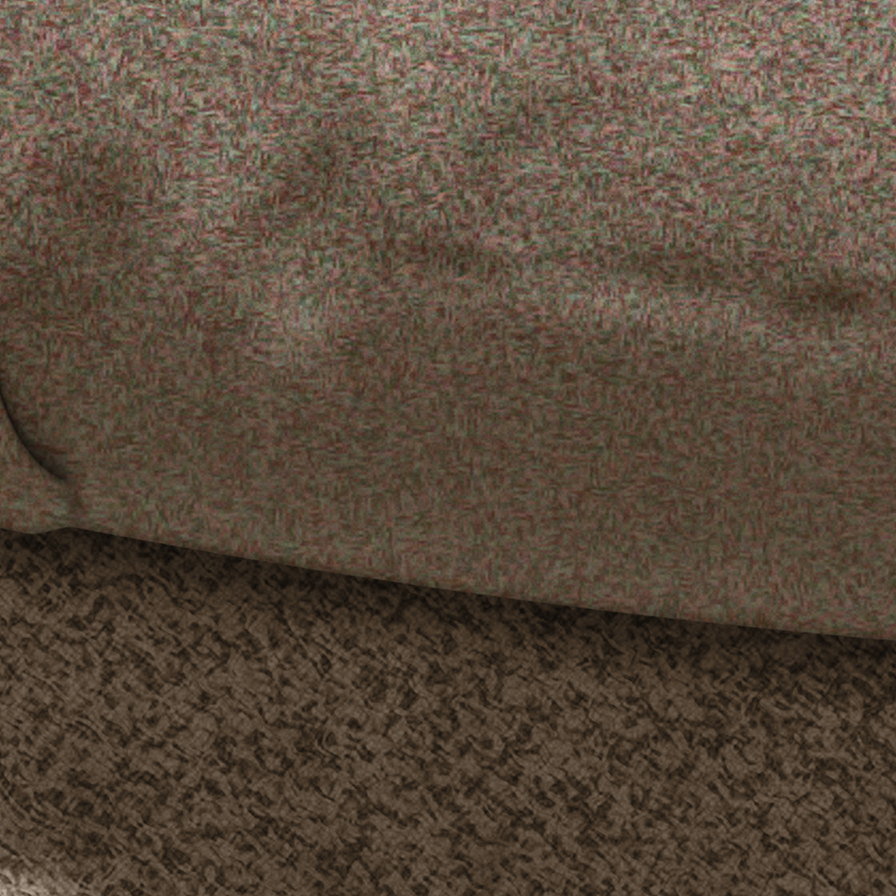
Reproduce this texture procedurally as a WebGL 1 fragment shader.

```glsl
precision highp float;
uniform vec2 u_resolution;

#define THREADS 270.0
#define WEAVE 120.0
#define GRAIN 0.50
#define TINT 0.26
#define CARPET_LIGHT 0.225
#define WARMTH vec3(0.060, 0.0, -0.060)

float hash(vec2 p) {
  vec3 q = fract(vec3(p.xyx) * 0.1031);
  q += dot(q, q.yzx + 33.33);
  return fract((q.x + q.y) * q.z);
}

float noise(vec2 p) {
  vec2 i = floor(p), f = fract(p);
  f = f * f * (3.0 - 2.0 * f);
  return mix(mix(hash(i), hash(i + vec2(1.0, 0.0)), f.x),
             mix(hash(i + vec2(0.0, 1.0)), hash(i + 1.0), f.x), f.y);
}

float fbm(vec2 p) {
  float sum = 0.0, amp = 0.5;
  for (int i = 0; i < 4; i++) {
    sum += amp * noise(p);
    p = p * 2.03 + 17.1;
    amp *= 0.5;
  }
  return sum;
}

// Soft tilted ellipse, used for dents and raised folds
float dent(vec2 p, vec2 center, vec2 radius, float angle) {
  vec2 d = p - center;
  float c = cos(angle), s = sin(angle);
  d = vec2(c * d.x + s * d.y, c * d.y - s * d.x) / radius;
  return exp(-dot(d, d));
}

// Mixed upright and lying fibres, centred on zero
float fibres(vec2 p, float seed) {
  vec2 q = p + 0.006 * vec2(noise(p * 40.0), noise(p * 40.0 + 9.0));
  float upright = noise(q * THREADS * vec2(1.0, 0.55) + seed);
  float lying = noise(q * THREADS * vec2(0.5, 1.0) + seed + 71.0);
  float pick = smoothstep(0.3, 0.7, noise(p * vec2(60.0, 80.0) + 5.0));
  return mix(upright, lying, pick) - 0.5;
}

float cushionEdge(float x) {
  return 0.4277 - 0.201 * x + 0.0583 * x * x - 0.017 * (1.0 - smoothstep(0.03, 0.085, x));
}

float cushionShade(vec2 p) {
  float s = 0.275 + 0.155 * smoothstep(0.52, 0.98, p.y);
  s += 0.030 * smoothstep(0.45, 0.95, p.x) * smoothstep(0.5, 0.75, p.y);
  // Hollows
  s -= 0.085 * dent(p, vec2(0.11, 0.80), vec2(0.08, 0.06), -0.7);
  s -= 0.050 * dent(p, vec2(0.03, 0.68), vec2(0.09, 0.08), 0.0);
  s -= 0.100 * dent(p, vec2(0.36, 0.82), vec2(0.10, 0.045), 0.75);
  s -= 0.080 * dent(p, vec2(0.59, 0.87), vec2(0.10, 0.035), 0.35);
  s -= 0.090 * dent(p, vec2(0.51, 0.715), vec2(0.07, 0.022), -0.1);
  s -= 0.075 * dent(p, vec2(0.76, 0.70), vec2(0.12, 0.025), -0.1);
  s -= 0.090 * dent(p, vec2(0.93, 0.665), vec2(0.07, 0.025), 0.15);
  // Ridges
  s += 0.080 * dent(p, vec2(0.33, 0.66), vec2(0.05, 0.07), -0.3);
  s += 0.050 * dent(p, vec2(0.24, 0.78), vec2(0.05, 0.08), -0.4);
  s += 0.060 * dent(p, vec2(0.57, 0.725), vec2(0.035, 0.013), -0.15);
  s += 0.080 * dent(p, vec2(0.70, 0.66), vec2(0.16, 0.025), -0.12);
  s += 0.050 * dent(p, vec2(0.95, 0.61), vec2(0.12, 0.03), -0.1);
  s += 0.045 * dent(p, vec2(0.46, 0.96), vec2(0.06, 0.12), 0.0);
  return s + 0.09 * (fbm(p * vec2(9.0, 14.0)) - 0.47) * smoothstep(0.4, 0.8, p.y);
}

vec3 cushion(vec2 p, float edge) {
  float s = cushionShade(p);
  // Side pillow and the crease behind it
  float crease = p.y - (0.445 + 0.115 * exp(-p.x / 0.038));
  float nearSeam = 1.0 - smoothstep(0.06, 0.10, p.x);
  float behind = smoothstep(-0.002, 0.003, crease);
  s *= 1.0 - 0.75 * nearSeam * behind * exp(-max(crease, 0.0) / 0.028);
  s *= 1.0 - 0.40 * nearSeam * (1.0 - behind) * exp(min(crease, 0.0) / 0.009);
  s *= 1.0 - 0.35 * dent(p, vec2(0.084, 0.437), vec2(0.010, 0.022), 0.25);
  // Rounded lower rim
  float h = p.y - edge;
  s += 0.020 * exp(-pow((h - 0.035) / 0.035, 2.0));
  s *= 0.78 + 0.22 * smoothstep(0.0, 0.014, h);
  // Coloured yarn, stronger where the cloth faces the light
  float strength = mix(0.68, 1.0, smoothstep(0.45, 0.85, p.y));
  float grain = fibres(p, 3.0) + 0.45 * (noise(p * 420.0) - 0.5);
  float hue = fibres(p, 131.0);
  float cool = fibres(p, 257.0);
  vec3 yarn = hue * vec3(1.0, -0.75, -0.2) + cool * vec3(-0.15, -0.1, 0.55);
  return s + WARMTH * min(1.0, s * 4.0) + strength * s * (1.45 * GRAIN * grain + 1.5 * TINT * yarn);
}

vec3 carpet(vec2 p, float edge) {
  float depth = edge - p.y;
  float s = CARPET_LIGHT + 0.08 * (fbm(p * 9.0) - 0.47);
  // Diagonal loops with scattered dark gaps
  vec2 q = mat2(0.766, 0.643, -0.643, 0.766) * p * WEAVE;
  q += 1.1 * vec2(noise(p * 60.0), noise(p * 60.0 + 31.0));
  float gap = noise(q * vec2(0.7, 1.8)) * 0.6 + noise(q.yx * vec2(0.8, 1.6) + 43.0) * 0.4;
  vec2 cell = fract(q) - 0.5;
  float loopShape = 1.0 - smoothstep(0.15, 0.65, length(cell));
  float tuft = 0.54 + 0.22 * loopShape + 0.62 * smoothstep(0.22, 0.68, gap);
  tuft += 0.42 * (noise(p * 340.0) - 0.5);
  // Contact shadow and the lit corner
  float shadow = mix(0.46, 1.0, smoothstep(-0.01, 0.10, depth));
  float corner = dent(p, vec2(0.015, 0.0), vec2(0.08, 0.035), -0.25);
  s = (s * shadow + 0.24 * corner) * tuft;
  return s + WARMTH * min(1.0, s * 4.5);
}

void main() {
  vec2 p = gl_FragCoord.xy / u_resolution;
  float edge = cushionEdge(p.x);
  float soft = 1.2 / u_resolution.y;
  float cover = smoothstep(-soft, soft, p.y - edge);
  vec3 color = mix(carpet(p, edge), cushion(p, edge), cover);
  gl_FragColor = vec4(clamp(color, 0.0, 1.0), 1.0);
}
```
